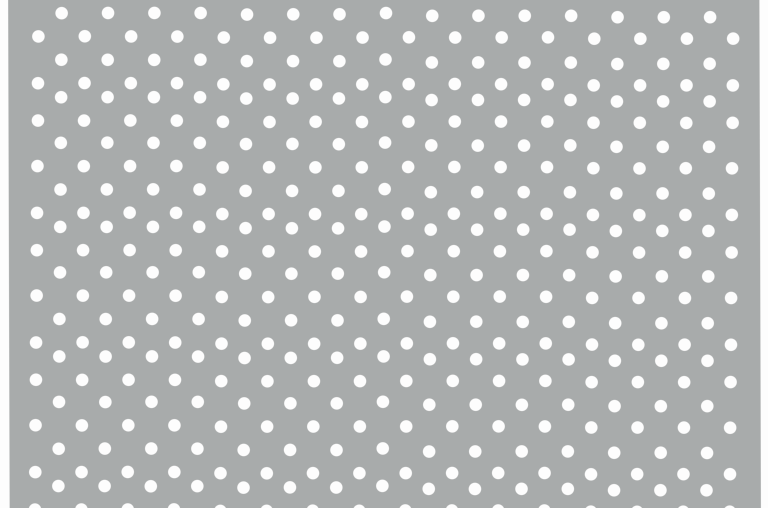
This pattern is drawn by a Shadertoy shader. Its source:

```glsl
#define GROUND vec3(0.66, 0.67, 0.67)
#define WHITE vec3(0.992)
#define RADIUS 0.815
#define PITCH 6.03
#define PERIOD 16.88
#define ROW_STEP 3.04
#define TIGHT_GAP 1.2
#define FIRST_DOT vec2(8.06, 1.7)
#define SHEAR 0.0074
#define JITTER 0.04
#define LAST_COLUMN 14.0

float hash(vec2 p) {
    return fract(sin(dot(p, vec2(127.1, 311.7))) * 43758.5453);
}

// Small vertical steps between groups of four columns
float columnDrop(float column, float odd) {
    float group = floor(column / 4.0);
    float evenDrop = 0.18 * group - 0.2 * step(abs(column - 7.0), 0.5);
    float oddDrop = 0.065 * group + 0.1 * mod(group, 2.0);
    return mix(evenDrop, oddDrop, odd);
}

// Signed distance to the nearest dot of one row in the six-row cycle
float dotRow(vec2 p, float row) {
    float odd = mod(row, 2.0);
    vec2 start = FIRST_DOT;
    start.x -= 0.5 * PITCH * odd;
    start.y += ROW_STEP * row - TIGHT_GAP * step(4.0, row);

    float column = floor((p.x + SHEAR * p.y - start.x) / PITCH + 0.5);
    column = clamp(column, 0.0, LAST_COLUMN + odd);
    start.y += columnDrop(column, odd);
    float cycle = floor((p.y - start.y) / PERIOD + 0.5);

    vec2 center = start + vec2(column * PITCH, cycle * PERIOD);
    center.x -= SHEAR * center.y;
    vec2 id = vec2(column, cycle * 6.0 + row);
    center += JITTER * (vec2(hash(id), hash(id + 31.7)) - 0.5);
    return length(p - center) - RADIUS;
}

// Signed distance to the sheet, whose sides lean slightly
float sheet(vec2 p) {
    float lean = 0.003 * p.y;
    return max(1.06 + lean - p.x, p.x - 98.88 - lean);
}

void mainImage(out vec4 fragColor, in vec2 fragCoord) {
    // Canvas is 100 units wide, measured downward from the top left
    float pixel = 100.0 / iResolution.x;
    vec2 p = vec2(fragCoord.x, iResolution.y - fragCoord.y) * pixel;

    float dots = 1e3;
    for (int row = 0; row < 6; row++) {
        dots = min(dots, dotRow(p, float(row)));
    }

    // Ground with dots cut out, on a white margin
    float shape = max(sheet(p), -dots);
    float cover = 1.0 - smoothstep(-0.75 * pixel, 0.75 * pixel, shape);
    fragColor = vec4(mix(WHITE, GROUND, cover), 1.0);
}
```
